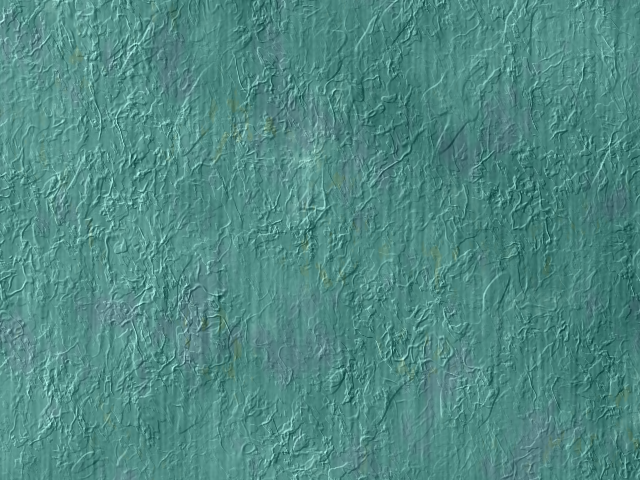
Reproduce this texture procedurally as a Shadertoy shader.

```glsl
// Rough teal paint, trowelled and brushed downward over a wall.
// Thresholded gradient noise makes torn flakes and broken wrinkles; the slope
// of that relief toward a light at the upper left gives crisp light and shade.

vec2 gradientAt(vec2 cell) {
    vec3 q = fract(cell.xyx * vec3(0.1031, 0.1030, 0.0973));
    q += dot(q, q.yzx + 33.33);
    return 2.0 * fract((q.xx + q.yz) * q.zy) - 1.0;
}

float noise(vec2 p) {
    vec2 i = floor(p), f = fract(p);
    vec2 u = f * f * f * (f * (f * 6.0 - 15.0) + 10.0);
    vec2 e = vec2(1.0, 0.0);
    float low = mix(dot(gradientAt(i), f),
                    dot(gradientAt(i + e), f - e), u.x);
    float high = mix(dot(gradientAt(i + e.yx), f - e.yx),
                     dot(gradientAt(i + 1.0), f - 1.0), u.x);
    return mix(low, high, u.y);
}

vec2 turn(vec2 p, float angle) {
    float c = cos(angle), s = sin(angle);
    return vec2(c * p.x - s * p.y, s * p.x + c * p.y);
}

// Three turned octaves, for ragged outlines
float ragged(vec2 p) {
    return noise(p) + 0.5 * noise(turn(p, 0.7) * 2.13 + 17.7)
         + 0.25 * noise(turn(p, 1.6) * 4.4 + 5.9);
}

// How crumpled the paint is: smooth sweeps against thick crusts
float roughness(vec2 p) {
    float field = ragged(p * vec2(4.4, 3.6) + 5.3) + 0.14 - 0.16 * p.x;
    return mix(0.35, 1.1, smoothstep(-0.35, 0.35, field));
}

float relief(vec2 p) {
    vec2 warp = vec2(noise(p * 9.0 + 3.1), noise(p * 9.0 + 41.6));
    vec2 w = p + 0.022 * warp;

    // Flakes and wrinkles from broad to fine, with edges equally crisp
    float crust = 0.0;
    float scale = 15.0;
    float weight = 0.62;
    for (int k = 0; k < 3; k++) {
        float layer = float(k);
        vec2 q = turn(w, 0.6 * sin(layer * 2.4 - 0.6)) * vec2(1.3, 0.8) * scale;
        float soft = 0.0024 * scale;
        float flake = ragged(q + 13.7 * layer) - 0.1;
        float fold = noise(q + 71.3 + 29.1 * layer) + 0.25 * noise(q * 2.7 + 3.3);
        float thick = smoothstep(-0.25, 0.3, noise(q * 0.55 + 37.4));
        float present = smoothstep(0.0, 0.25, noise(q * 0.6 + 8.9));
        crust += weight * thick * smoothstep(-soft, soft, flake);
        crust += weight * present * (1.0 - smoothstep(0.0, 1.6 * soft, abs(fold)));
        scale *= 1.9;
        weight *= 0.88;
    }

    // Long trowel edges that fade in and out, and fine brush hairs
    float stroke = ragged(turn(w, 0.6) * vec2(7.0, 3.5)) - 0.18;
    float edge = smoothstep(-0.016, 0.016, stroke) * smoothstep(-0.2, 0.3, noise(p * 9.0 + 60.0));
    float hairs = noise(vec2(p.x * 115.0 + noise(p * 6.0), p.y * 9.0));
    return roughness(p) * crust + 0.6 * edge + 0.25 * hairs;
}

void mainImage(out vec4 fragColor, in vec2 fragCoord) {
    vec2 p = fragCoord / iResolution.y;

    // Relief lit from the upper left: gentle slopes flattened, shade held back
    vec2 toLight = 0.0016 * normalize(vec2(-0.8, 0.6));
    float slope = relief(p - toLight) - relief(p + toLight);
    float steep = abs(slope);
    slope *= (0.06 + steep) / (0.14 + steep);
    float limit = slope > 0.0 ? 0.7 : 1.7;
    float tone = 0.64 * slope / (1.0 + limit * abs(slope));

    // Broad drifts, downward streaks and a dimmer right side
    tone += 0.10 * ragged(p * 2.6 + 2.2) + 0.06 * ragged(p * vec2(9.0, 6.0) + 12.0);
    tone += 0.09 * noise(vec2(p.x * 62.0, p.y * 3.5) + 31.0);
    tone += 0.07 * noise(vec2(p.x * 140.0, p.y * 9.0) + 83.0);
    tone += 0.05 * noise(p * vec2(150.0, 110.0));
    tone -= 0.06 * (p.x - 0.67);

    // Mauve underpaint, ochre stains and chalky dabs
    float mauve = smoothstep(0.0, 0.55, ragged(p * vec2(6.0, 5.0) + 52.0)
                                      + 0.5 * noise(p * vec2(42.0, 18.0)));
    float ochre = smoothstep(0.12, 0.45, ragged(p * vec2(40.0, 20.0) + 7.0))
                * smoothstep(0.0, 0.35, noise(p * 5.0 + 88.0));
    float chalk = smoothstep(0.12, 0.6, ragged(p * vec2(5.5, 4.5) + 23.0))
                * smoothstep(-0.3, 0.4, ragged(p * vec2(50.0, 28.0)));

    vec3 paint = vec3(0.298, 0.535, 0.508);
    paint = mix(paint, vec3(0.36, 0.46, 0.51), 0.5 * mauve);
    paint = mix(paint, vec3(0.39, 0.52, 0.38), 0.5 * ochre);
    paint = mix(paint, vec3(0.52, 0.72, 0.68), 0.55 * chalk);

    vec3 color = paint + tone * vec3(0.96, 1.0, 0.98);
    fragColor = vec4(clamp(color, 0.0, 1.0), 1.0);
}
```
